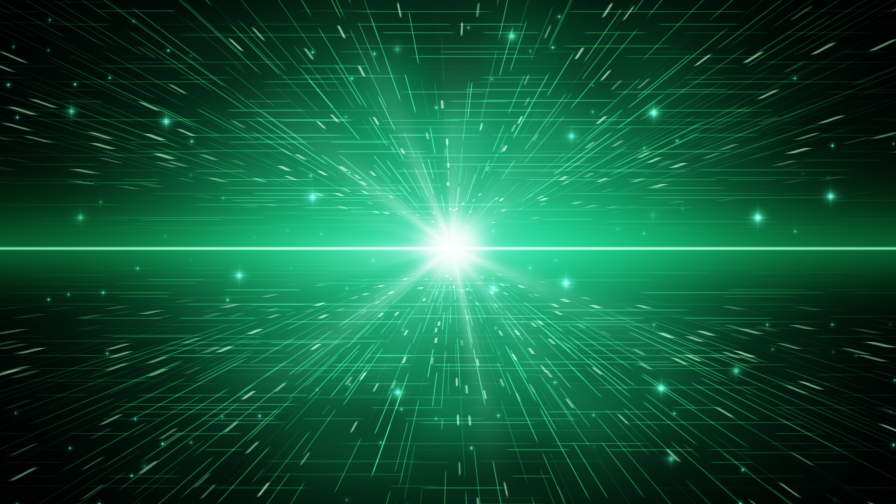
Reproduce this background procedurally as a WebGL 1 fragment shader.

```glsl
precision highp float;
// A burst of green light on a horizon between two perspective grid planes.
// Broken grid lines and dashes run along hashed cells of each plane; glows,
// beams and scattered stars are summed as light and exposed at the end.

uniform vec2 u_resolution;

const vec2 CENTER = vec2(0.505, 0.507);
const vec3 HALO_COLOR = vec3(0.07, 1.0, 0.56);
const vec3 BAND_COLOR = vec3(0.05, 1.0, 0.38);
const vec3 LINE_COLOR = vec3(0.22, 1.0, 0.50);
const vec3 DASH_COLOR = vec3(0.65, 1.0, 0.72);
const vec3 STAR_COLOR = vec3(0.25, 1.0, 0.72);
const vec3 CORE_COLOR = vec3(0.85, 1.0, 0.90);
const float HALO_SIZE = 0.48;
const float HALO_POWER = 1.25;
const float BAND_UP = 0.085;
const float BAND_DOWN = 0.062;
const float HORIZON_WIDTH = 0.0024;
const float LINE_WIDTH = 0.0012;

float hash(vec2 p) {
  vec3 q = fract(p.xyx * vec3(0.1031, 0.1030, 0.0973));
  q += dot(q, q.yzx + 33.33);
  return fract((q.x + q.y) * q.z);
}

float noise(vec2 p) {
  vec2 i = floor(p), f = fract(p);
  f = f * f * (3.0 - 2.0 * f);
  return mix(mix(hash(i), hash(i + vec2(1, 0)), f.x),
             mix(hash(i + vec2(0, 1)), hash(i + 1.0), f.x), f.y);
}

// Soft stroke that never gets thinner than a pixel.
float stroke(float d, float width) {
  float w = max(width, 0.7 / u_resolution.y);
  return exp(-d * d / (w * w)) * width / w;
}

// Part of a unit cell that is lit, with soft ends.
float segment(float t, float fill) {
  return smoothstep(0.0, 0.08, t) * (1.0 - smoothstep(fill - 0.08, fill, t));
}

// Broken lines running from the vanishing point towards the viewer.
float depthLines(vec2 p, float spacing, float cuts, float fill,
                 float chance, float width, float seed) {
  float h = max(abs(p.y), 0.002);
  float r = length(vec2(p.x, h));
  float u = p.x / h / spacing;
  float id = floor(u);
  seed += step(p.y, 0.0) * 57.0;
  float offset = 0.5 + 0.6 * (hash(vec2(id, seed)) - 0.5);
  float d = (fract(u) - offset) * spacing * h * h / r;
  float v = log(h) * cuts + 9.0 * hash(vec2(id, seed + 3.0));
  float level = hash(vec2(id + seed, floor(v) + 40.0));
  float lit = smoothstep(1.0 - chance, 1.0, level);
  float clear = smoothstep(0.003, 0.012, spacing * h * h / r);
  return stroke(d, width) * segment(fract(v), fill) * lit * clear;
}

// Broken lines parallel to the horizon.
float crossLines(vec2 p, float density, float cellWidth, float seed) {
  float h = max(abs(p.y), 0.002);
  float q = sqrt(h) * density;
  float row = floor(q);
  seed += step(p.y, 0.0) * 31.0;
  float offset = 0.5 + 0.5 * (hash(vec2(row, seed)) - 0.5);
  float d = (fract(q) - offset) * 2.0 * sqrt(h) / density;
  float v = p.x / cellWidth + 7.0 * hash(vec2(row, seed + 5.0));
  float level = hash(vec2(floor(v) + 60.0, row + seed));
  float len = 0.4 + 0.6 * hash(vec2(row + 11.0, floor(v) + seed));
  return stroke(d, LINE_WIDTH) * segment(fract(v), len)
       * smoothstep(0.35, 1.0, level) * smoothstep(0.02, 0.09, h);
}

// One possible star per cell: a point, a faint glow and a small cross.
float stars(vec2 p, float cell, float chance, float size, float seed) {
  vec2 g = p / cell + 20.0, id = floor(g);
  vec2 jitter = vec2(hash(id + seed), hash(id + seed + 17.0));
  vec2 d = abs(fract(g) - 0.3 - 0.4 * jitter) * cell / size;
  float level = hash(id + seed + 41.0);
  float point = exp(-dot(d, d)) + 0.3 * exp(-dot(d, d) * 0.16);
  float spikes = exp(-d.x * 4.0 - d.y * 0.7) + exp(-d.y * 4.0 - d.x * 0.7);
  return (point + 0.6 * spikes) * smoothstep(1.0 - chance, 1.0, level);
}

void main() {
  vec2 p = (gl_FragCoord.xy - CENTER * u_resolution) / u_resolution.y;
  float r = length(p), h = abs(p.y);

  // Wide halo and the band of light along the horizon
  float e = length(p * vec2(1.0, 1.35)) / HALO_SIZE;
  float bandSize = p.y > 0.0 ? BAND_UP : BAND_DOWN;
  float band = exp(-pow(h / bandSize, 1.4)) * (0.42 + 0.4 * exp(-p.x * p.x * 5.0));
  float haze = 0.75 + 0.5 * noise(p * vec2(7.0, 9.0) + 30.0);
  vec3 light = HALO_COLOR * HALO_POWER * exp(-e * e) * mix(1.0, haze, smoothstep(0.05, 0.3, h));
  light += BAND_COLOR * band;

  // Grid planes: two layers in each direction
  float grid = depthLines(p, 0.13, 2.0, 0.95, 0.75, LINE_WIDTH, 1.0)
             + depthLines(p, 0.075, 3.0, 0.80, 0.50, LINE_WIDTH, 2.0)
             + 0.6 * crossLines(p, 62.0, 0.42, 3.0)
             + 0.6 * crossLines(p, 47.0, 0.20, 4.0);
  float reach = (0.3 + 0.9 * exp(-r * r * 4.0)) * (1.0 - 0.7 * smoothstep(0.55, 0.9, abs(p.x)));
  light += LINE_COLOR * grid * reach;

  // Bright dashes and stars
  float dashes = depthLines(p, 0.16, 4.0, 0.30, 0.30, 0.0019, 5.0)
               + depthLines(p, 0.29, 5.0, 0.35, 0.30, 0.0022, 6.0);
  light += DASH_COLOR * dashes * 1.5 * (0.4 + 0.6 * exp(-r * r * 2.0));
  light += STAR_COLOR * 2.2 * stars(p, 0.17, 0.24, 0.0055, 8.0);
  light += STAR_COLOR * 0.8 * stars(p, 0.06, 0.22, 0.0022, 9.0);

  // Core with beams, then the thin horizon line
  vec2 dir = p / max(r, 0.0001);
  float beams = pow(noise(dir * 5.0 + 13.0), 3.0) * exp(-r / 0.12);
  light += CORE_COLOR * (3.2 * exp(-r * r / 0.0022) + 0.9 * exp(-r / 0.07) + 1.5 * beams);
  light += vec3(0.9, 1.9, 1.2) * stroke(p.y, HORIZON_WIDTH) * (0.65 + 0.9 * exp(-p.x * p.x * 3.0));

  gl_FragColor = vec4(1.0 - exp(-light), 1.0);
}
```
